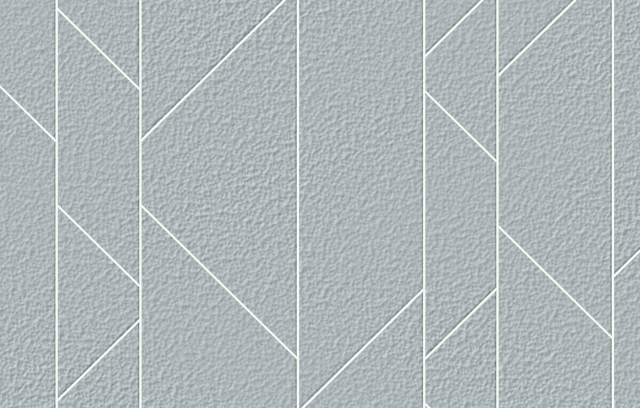
Give the GLSL for this pattern, as a WebGL 1 fragment shader.

```glsl
precision highp float;

uniform vec2 u_resolution;

// Lengths are fractions of the canvas width
const vec3 PLASTER_COLOR = vec3(0.675, 0.712, 0.722);
const vec3 LINE_COLOR = vec3(0.965, 0.985, 0.955);
const float LINE_HALF_WIDTH = 0.0018;
const float DIAGONAL_SLOPE = 0.98;
const float SHADOW_DEPTH = 0.13;
const vec2 SHADOW_OFFSET = vec2(-0.0022, 0.0022);
const float GRAIN_CELLS = 150.0;
const float GRAIN_STRENGTH = 0.16;
const float GRAIN_STEP = 0.0011;

// Column borders from left to right
const float X1 = 0.0885;
const float X2 = 0.2194;
const float X3 = 0.4655;
const float X4 = 0.6628;
const float X5 = 0.7773;
const float X6 = 0.9577;

vec2 hash2(vec2 p) {
    vec3 q = fract(p.xyx * vec3(0.1031, 0.1030, 0.0973));
    q += dot(q, q.yzx + 33.33);
    return fract((q.xx + q.yz) * q.zy);
}

// Distance to the nearest scattered cell center
float cellular(vec2 p) {
    vec2 cell = floor(p);
    vec2 local = fract(p);
    float nearest = 4.0;
    for (int j = -1; j <= 1; j++) {
        for (int i = -1; i <= 1; i++) {
            vec2 neighbor = vec2(float(i), float(j));
            vec2 delta = neighbor + hash2(cell + neighbor + 17.0) - local;
            nearest = min(nearest, dot(delta, delta));
        }
    }
    return sqrt(nearest);
}

float plasterHeight(vec2 p) {
    vec2 warp = 0.0012 * sin(p.yx * vec2(310.0, 270.0) + 2.0 * sin(p * 97.0));
    vec2 q = (p + warp) * GRAIN_CELLS;
    return cellular(q) + 0.6 * cellular(q * 0.57 + 40.0);
}

// Diagonal crossing one column, starting at height startY on its left border
float diagonal(vec2 p, float left, float right, float startY, float direction) {
    float slope = DIAGONAL_SLOPE * direction;
    float across = abs(p.y - startY - slope * (p.x - left));
    across *= inversesqrt(1.0 + slope * slope);
    return max(across, max(left - p.x, p.x - right));
}

float lineDistance(vec2 p) {
    // Vertical borders
    float d = min(abs(p.x - X1), abs(p.x - X2));
    d = min(d, min(abs(p.x - X3), abs(p.x - X4)));
    d = min(d, min(abs(p.x - X5), abs(p.x - X6)));

    // Falling diagonals
    d = min(d, diagonal(p, 0.0, X1, 0.5026, -1.0));
    d = min(d, diagonal(p, X1, X2, 0.6250, -1.0));
    d = min(d, diagonal(p, X1, X2, 0.3177, -1.0));
    d = min(d, diagonal(p, X2, X3, 0.3177, -1.0));
    d = min(d, diagonal(p, X4, X5, 0.4961, -1.0));
    d = min(d, diagonal(p, X4, X5, 0.0078, -1.0));
    d = min(d, diagonal(p, X5, X6, 0.2852, -1.0));

    // Rising diagonals
    d = min(d, diagonal(p, X1, X2, 0.0104, 1.0));
    d = min(d, diagonal(p, X2, X3, 0.4167, 1.0));
    d = min(d, diagonal(p, X3, X4, -0.0072, 1.0));
    d = min(d, diagonal(p, X4, X5, 0.5482, 1.0));
    d = min(d, diagonal(p, X4, X5, 0.0755, 1.0));
    d = min(d, diagonal(p, X5, X6, 0.5182, 1.0));
    d = min(d, diagonal(p, X6, 1.01, 0.2044, 1.0));
    return d;
}

float stroke(float d, float softness) {
    return 1.0 - smoothstep(LINE_HALF_WIDTH - softness, LINE_HALF_WIDTH + softness, d);
}

void main() {
    vec2 p = gl_FragCoord.xy / u_resolution.x;
    float pixel = 1.0 / u_resolution.x;

    // Embossed plaster lit along the falling diagonal
    vec2 lightStep = GRAIN_STEP * vec2(1.0, -1.0);
    float relief = plasterHeight(p + lightStep) - plasterHeight(p - lightStep);
    float patches = 1.0 + 0.2 * sin(p.x * 9.0 + 2.0 * sin(p.y * 7.0)) * sin(p.y * 11.0 + 1.0);
    vec3 color = PLASTER_COLOR + GRAIN_STRENGTH * patches * relief;

    // Soft shadow beside each line, then the line itself
    float shadow = stroke(lineDistance(p - SHADOW_OFFSET), 0.0014);
    color -= SHADOW_DEPTH * shadow;
    float line = stroke(lineDistance(p), 0.75 * pixel);
    color = mix(color, LINE_COLOR, line);

    gl_FragColor = vec4(color, 1.0);
}
```
